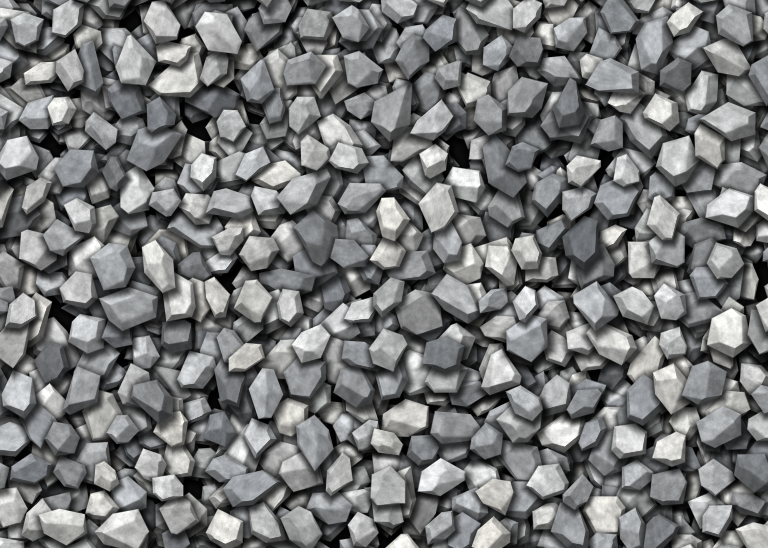
A Shadertoy shader for this texture:

```glsl
#define CELL 0.084          // grid spacing, in canvas heights
#define STONE_RADIUS 0.52   // in cells
#define LAYERS 6
#define EDGES 6
#define SHADOW_DEPTH 0.72
#define SHADOW_SOFTNESS 0.36
#define DARKEST_STONE 0.43
#define PALEST_STONE 0.90
#define MOTTLE 0.42
#define LIGHT normalize(vec3(-0.25, 0.48, 0.84))
#define GAP_COLOR vec3(0.045, 0.045, 0.047)

const float TAU = 6.2831853;

vec4 hash4(vec3 p) {
    vec4 h = fract(p.xyzx * vec4(0.1031, 0.1030, 0.0973, 0.1099));
    h += dot(h, h.wzxy + 33.33);
    return fract((h.xxyz + h.yzzw) * h.zywx);
}

float valueNoise(vec2 p, float seed) {
    vec2 i = floor(p), f = fract(p);
    f = f * f * (3.0 - 2.0 * f);
    float a = hash4(vec3(i, seed)).x;
    float b = hash4(vec3(i + vec2(1, 0), seed)).x;
    float c = hash4(vec3(i + vec2(0, 1), seed)).x;
    float d = hash4(vec3(i + vec2(1, 1), seed)).x;
    return mix(mix(a, b, f.x), mix(c, d, f.x), f.y);
}

float mottling(vec2 p, float seed) {
    float sum = 0.0, weight = 0.5;
    for (int i = 0; i < 4; i++) {
        sum += weight * valueNoise(p, seed + float(i));
        p = mat2(1.6, 1.2, -1.2, 1.6) * p;
        weight *= 0.62;
    }
    return sum - 0.55;
}

float facetLight(vec2 slope) {
    return 0.40 + 0.70 * max(dot(normalize(vec3(slope, 1.0)), LIGHT), 0.0);
}

// Paints one faceted stone and its soft shadow over the colour below.
vec3 paintStone(vec3 below, vec2 offset, vec3 id, float pixel) {
    vec4 look = hash4(id + 17.0);
    vec4 form = hash4(id + 71.0);
    float radius = STONE_RADIUS * mix(0.72, 1.14, form.x);
    float stretch = mix(1.0, 1.27, form.y);
    vec2 squash = vec2(1.0 / stretch, stretch);
    float angle = TAU * form.z, c = cos(angle), s = sin(angle);
    mat2 turn = mat2(c, s, -s, c);
    vec2 q = turn * offset / radius * squash;
    vec2 shadowQ = turn * (offset / radius - vec2(0.06, -0.13)) * squash;

    // A tilted top, cut off by sloping sides
    vec2 tilt = (look.xy - 0.5) * 0.9;
    float weight = exp(-45.0 * (0.42 - dot(q, tilt)));
    float lit = weight * facetLight((tilt * squash) * turn);
    float outline = -10.0, shadowEdge = -10.0;
    for (int i = 0; i < EDGES; i++) {
        vec4 r = hash4(id * 3.0 + vec3(float(i) * 7.0, 5.0, 131.0));
        float a = TAU * (float(i) + 0.6 * (r.x - 0.5)) / float(EDGES);
        vec2 n = vec2(cos(a), sin(a));
        float reach = mix(0.60, 0.95, r.y);
        float steep = mix(0.6, 3.2, r.z);
        float side = dot(q, n) - reach;
        outline = max(outline, side);
        shadowEdge = max(shadowEdge, dot(shadowQ, n) - reach);
        float w = exp(-45.0 * clamp(-side * steep, 0.0, 1.6));
        weight += w;
        lit += w * facetLight((n * squash * steep) * turn);
    }

    float shade = smoothstep(-0.08, SHADOW_SOFTNESS, shadowEdge);
    vec3 color = below * mix(1.0 - SHADOW_DEPTH, 1.0, shade);
    float blur = pixel / radius;
    float cover = 1.0 - smoothstep(-blur, blur * 0.6, outline);
    if (cover > 0.0) {
        float albedo = mix(DARKEST_STONE, PALEST_STONE, sqrt(look.z));
        vec3 tint = mix(vec3(0.96, 0.99, 1.03), vec3(1.015, 1.005, 0.97),
                        0.6 * look.z + 0.4 * look.w);
        float grain = mottling(q * 3.2 + look.xy * 40.0, id.z + 3.0);
        vec3 rock = tint * albedo * (lit / weight) * (1.0 + MOTTLE * grain);
        color = mix(color, rock, cover);
    }
    return color;
}

void mainImage(out vec4 fragColor, in vec2 fragCoord) {
    vec2 p = fragCoord / iResolution.y / CELL;
    float pixel = 1.0 / (iResolution.y * CELL);
    vec3 color = GAP_COLOR;

    // Lay the stones from the bottom of the heap upwards
    for (int layer = 0; layer < LAYERS; layer++) {
        float level = float(layer);
        vec2 g = p + vec2(0.37, 0.61) * level + 20.0;
        float order = mod(level, 2.0) * 2.0 - 1.0;
        for (int k = 0; k < 9; k++) {
            vec2 cell = floor(g) + order * vec2(k % 3 - 1, k / 3 - 1);
            vec3 id = vec3(cell, level * 11.0 + 1.0);
            vec2 offset = g - cell - mix(vec2(0.15), vec2(0.85), hash4(id).xy);
            if (dot(offset, offset) < 1.32)
                color = paintStone(color, offset, id, pixel);
        }
    }
    fragColor = vec4(clamp(color, 0.0, 1.0), 1.0);
}
```
